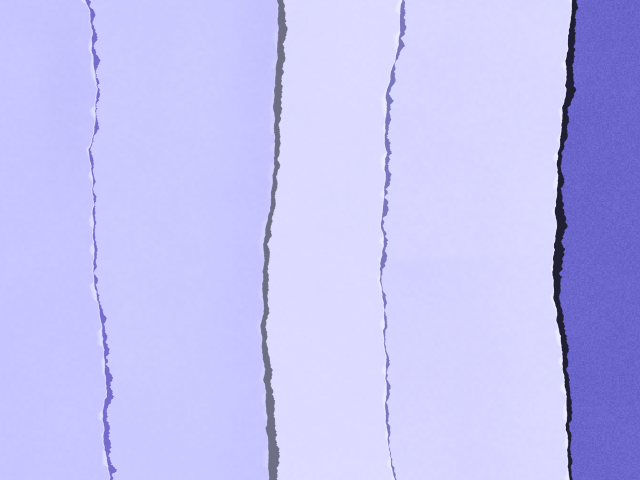
Give the GLSL for this background, as a Shadertoy shader.

```glsl
const vec2 SHEET = vec2(768.0, 576.0); // canvas size in sheet units
const vec3 LILAC = vec3(0.780, 0.777, 1.0);
const vec3 PERIWINKLE = vec3(0.797, 0.793, 1.0);
const vec3 PALE = vec3(0.862, 0.858, 1.0);
const vec3 MIST = vec3(0.842, 0.837, 1.0);
const vec3 INDIGO = vec3(0.418, 0.400, 0.800);
const vec3 FIBRE = vec3(0.93, 0.93, 1.0);

// Tear paths run from top to bottom with evenly spaced knots
const float PATH_A[17] = float[17](106., 113., 113., 119., 117., 108., 112., 113.,
    114., 115., 118., 124., 128., 131., 126., 128., 134.);
const float PATH_B[17] = float[17](338., 339., 337., 335., 333., 333., 332., 326.,
    321., 319., 320., 317., 319., 323., 325., 327., 329.);
const float PATH_C[17] = float[17](483., 481., 476., 467., 465., 466., 464., 460.,
    461., 458., 460., 462., 463., 465., 463., 469., 473.);
const float PATH_D[17] = float[17](690., 687., 685., 683., 679., 673., 673., 672.,
    671., 669., 669., 675., 679., 681., 682., 684., 686.);
// Shadow gap widths along each tear
const float GAP_A[7] = float[7](4., 5., 3., 2., 4., 5., 5.);
const float GAP_B[7] = float[7](8., 10., 6., 6., 6., 9., 12.);
const float GAP_C[7] = float[7](4., 5., 5., 4., 2., 3., 2.);
const float GAP_D[7] = float[7](7., 10., 6., 10., 8., 5., 4.);

float hash(vec2 p) {
    vec3 q = fract(p.xyx * vec3(0.1031, 0.1030, 0.0973));
    q += dot(q, q.yzx + 33.33);
    return fract((q.x + q.y) * q.z);
}

float noise(vec2 p) {
    vec2 i = floor(p), f = fract(p);
    f = f * f * (3.0 - 2.0 * f);
    return mix(mix(hash(i), hash(i + vec2(1, 0)), f.x),
               mix(hash(i + vec2(0, 1)), hash(i + vec2(1, 1)), f.x), f.y);
}

// Layered noise centred on zero
float roughness(vec2 p) {
    float sum = 0.0, amplitude = 0.5;
    for (int i = 0; i < 4; i++) {
        sum += amplitude * (noise(p) - 0.5);
        p = p * 2.07 + 17.3;
        amplitude *= 0.55;
    }
    return sum;
}

float pathAt(float knots[17], float depth) {
    float t = clamp(depth, 0.0, 0.9999) * 16.0;
    int i = int(t);
    return mix(knots[i], knots[i + 1], fract(t));
}

float gapAt(float knots[7], float depth) {
    float t = clamp(depth, 0.0, 0.9999) * 6.0;
    int i = int(t);
    return mix(knots[i], knots[i + 1], smoothstep(0.0, 1.0, fract(t)));
}

float cover(float dist, float softness) {
    return smoothstep(-softness, softness, dist);
}

float glow(vec2 p, vec2 centre, vec2 radius) {
    vec2 d = (p - centre) / radius;
    return exp(-dot(d, d));
}

// Lays a torn sheet and its cast shadow over the layers to its right
vec3 laySheet(vec3 below, vec3 paper, vec3 shadow, vec2 p, float path, float gap,
              float ragged, float fibres, float seed, float soft) {
    float jag = 6.0 * roughness(vec2(p.y * 0.07, seed));
    float fray = 1.0 + ragged * 2.6 * roughness(vec2(p.y * 0.11, seed + 40.0));
    float leftEdge = path - 0.5 * gap + jag;
    float rightEdge = leftEdge + gap * max(fray, 0.15);
    vec3 col = mix(below, shadow, cover(rightEdge - p.x, soft));
    col = mix(col, paper, cover(leftEdge - p.x, soft));
    // Exposed fibres along the torn lip
    float lip = 1.0 + 6.0 * smoothstep(0.45, 0.9, noise(vec2(p.y * 0.09, seed + 80.0)));
    float inside = leftEdge - p.x;
    float band = cover(inside, soft) * (1.0 - smoothstep(0.3 * lip, lip + soft, inside));
    return mix(col, FIBRE, fibres * band);
}

void mainImage(out vec4 fragColor, in vec2 fragCoord) {
    vec2 p = fragCoord / iResolution.xy * SHEET;
    p.y = SHEET.y - p.y;
    float depth = p.y / SHEET.y;
    float soft = 0.8 * SHEET.y / iResolution.y;

    // Paper tones with broad undulations and a faint crease
    float relief = 0.02 * roughness(p * 0.012) + 0.022 * roughness(p * 0.22);
    vec3 tint = vec3(1.0, 1.0, 0.15);
    vec3 first = LILAC + tint * (relief - 0.018 * glow(p, vec2(82, 110), vec2(35, 110)));
    vec3 second = PERIWINKLE + tint * (relief - 0.02 * smoothstep(230.0, 325.0, p.x));
    vec3 third = PALE + tint * relief;
    float crease = smoothstep(306.0, 318.0, p.y + 0.03 * (p.x - 470.0));
    vec3 fourth = MIST + tint * (relief + 0.012 * smoothstep(560.0, 670.0, p.x)
        - 0.014 * crease * glow(p, vec2(500, 315), vec2(120, 70))
        - 0.010 * glow(p, vec2(635, 100), vec2(45, 30)));
    float speckle = hash(floor(p / 1.5)) - 0.5;
    vec3 col = INDIGO + 0.05 * speckle + 0.02 * roughness(p * 0.02);

    // Sheets stack from right to left
    col = laySheet(col, fourth, vec3(0.13, 0.12, 0.20), p, pathAt(PATH_D, depth),
                   gapAt(GAP_D, depth), 0.45, 0.9, 3.0, soft);
    col = laySheet(col, third, vec3(0.48, 0.47, 0.74), p, pathAt(PATH_C, depth),
                   gapAt(GAP_C, depth), 1.0, 0.8, 11.0, soft);
    col = laySheet(col, second, vec3(0.43, 0.43, 0.52), p, pathAt(PATH_B, depth),
                   gapAt(GAP_B, depth), 0.35, 0.25, 23.0, soft);
    col = laySheet(col, first, vec3(0.45, 0.43, 0.80), p, pathAt(PATH_A, depth),
                   gapAt(GAP_A, depth), 1.0, 0.6, 31.0, soft);
    fragColor = vec4(clamp(col, 0.0, 1.0), 1.0);
}
```
